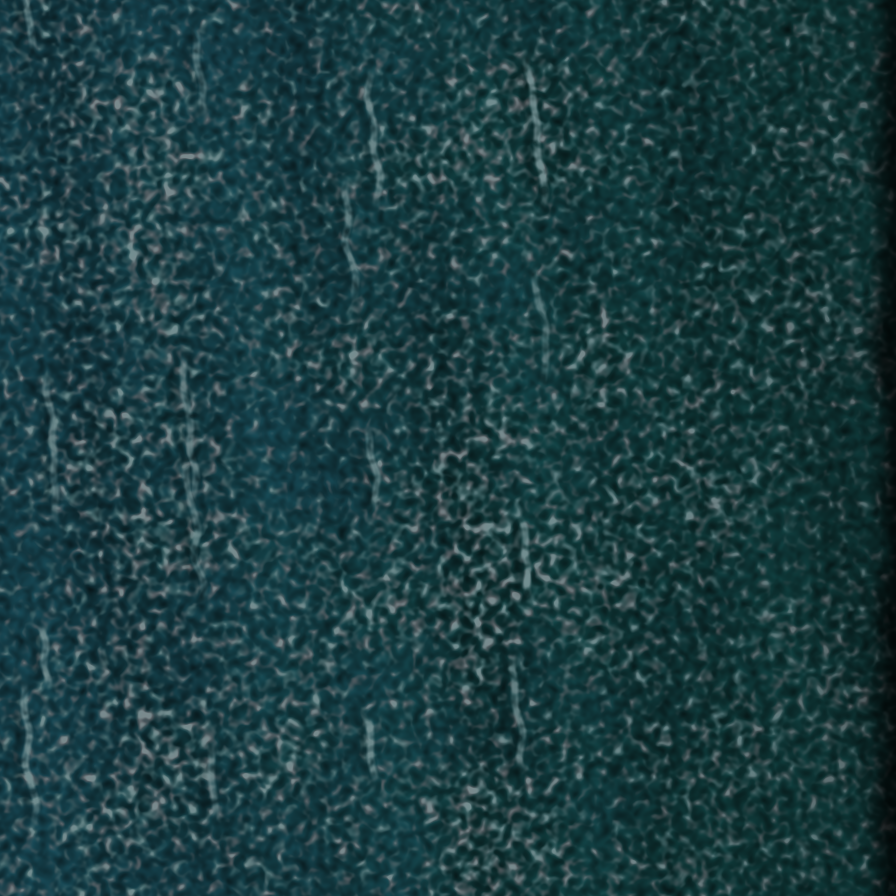
A WebGL 1 fragment shader for this texture:

```glsl
precision highp float;
// Weathered dark teal surface, peppered with small pale grains and sparkles.
// Octaves of gradient noise make the grains, broader noise gathers them into
// patches, and a loop lays thin, broken, nearly vertical scratches on top.

uniform vec2 u_resolution;

float hash(vec2 p) {
  return fract(sin(dot(p, vec2(127.1, 311.7))) * 43758.55);
}

vec2 gradient(vec2 cell) {
  float angle = 6.2832 * hash(cell);
  return vec2(cos(angle), sin(angle));
}

float gradientNoise(vec2 p) {
  vec2 i = floor(p);
  vec2 f = p - i;
  vec2 w = f * f * f * (f * (f * 6.0 - 15.0) + 10.0);
  vec2 e = vec2(1.0, 0.0);
  float low = mix(dot(gradient(i), f), dot(gradient(i + e), f - e), w.x);
  float high = mix(dot(gradient(i + e.yx), f - e.yx),
                   dot(gradient(i + e.xx), f - e.xx), w.x);
  return mix(low, high, w.y);
}

// x: pale scratch, y: soft groove running along its left side
vec2 scratches(vec2 uv) {
  vec2 marks = vec2(0.0);
  for (int k = 0; k < 16; k++) {
    float id = float(k);
    float column = mod(id, 4.0);
    float row = floor(id / 4.0);
    vec2 center = vec2(0.03 + 0.18 * column + 0.04 * hash(vec2(id, 3.0)),
                       (row + hash(vec2(id, 8.0))) / 4.0);
    float halfLength = 0.035 + 0.06 * hash(vec2(id, 5.0));
    vec2 d = uv - center;
    d.x += 0.09 * d.y + 0.012 * gradientNoise(vec2(uv.y * 24.0, id * 7.3));
    float taper = 1.0 - smoothstep(halfLength * 0.6, halfLength, abs(d.y));
    float strength = taper * (0.6 + 0.4 * hash(vec2(id, 12.0)));
    float pale = 1.0 - smoothstep(0.0015, 0.006, abs(d.x));
    float groove = 1.0 - smoothstep(0.001, 0.008, abs(d.x + 0.010));
    marks = max(marks, strength * vec2(pale, groove));
  }
  return marks;
}

void main() {
  vec2 uv = gl_FragCoord.xy / u_resolution;

  // Broad patches and faint vertical bands
  float patches = gradientNoise(uv * 5.0 + 3.7) + 0.8 * gradientNoise(uv * 14.0 + 9.1);
  float bands = gradientNoise(vec2(uv.x * 10.0 + uv.y, uv.y * 1.8 + 20.0));

  // Grain: rotated octaves, warped only a little so the specks stay compact
  vec2 warp = vec2(gradientNoise(uv * 60.0 + 31.0), gradientNoise(uv * 60.0 + 67.0));
  vec2 p = uv + 0.0035 * warp;
  vec2 turned = mat2(0.8, 0.6, -0.6, 0.8) * p;
  float grain = gradientNoise(p * 72.0) + 0.85 * gradientNoise(turned * 118.0 + 40.0);
  float shade = gradientNoise(turned * 85.0 + 90.0);
  float tint = smoothstep(-0.35, 0.35, gradientNoise(uv * 48.0 + 130.0));

  // Ground: bluer at left, greener and darker at right
  vec3 ground = mix(vec3(0.072, 0.225, 0.265), vec3(0.052, 0.205, 0.205),
                    smoothstep(0.0, 0.9, uv.x + 0.25 * patches));
  ground *= 1.0 + 0.4 * shade + 0.25 * bands + 0.35 * min(grain, 0.0);

  // Grains range from warm grey to pale teal, weaker towards the right
  float level = grain + 0.3 * patches;
  float fade = mix(1.0, 0.75, smoothstep(0.5, 1.0, uv.x));
  float speck = fade * smoothstep(-0.15, 0.85, level);
  vec3 grainColor = mix(vec3(0.40, 0.41, 0.43), vec3(0.32, 0.46, 0.47), tint);
  vec3 color = mix(ground, grainColor, speck);

  // Sparse sparkles on the highest grains
  float sparkle = fade * smoothstep(0.42, 0.85, level + 0.25 * shade);
  color = mix(color, vec3(0.52, 0.61, 0.62), 0.65 * sparkle);

  // Scratches, broken up by the grain
  vec2 marks = scratches(uv);
  color *= 1.0 - 0.2 * marks.y;
  float wear = clamp(0.7 + 0.9 * grain, 0.15, 1.0);
  color = mix(color, vec3(0.45, 0.56, 0.57), 0.95 * marks.x * wear);

  // Surface falls into shadow at the right edge
  float edge = uv.x + 0.012 * patches;
  color *= 1.0 - 0.12 * smoothstep(0.8, 0.95, edge) - 0.65 * smoothstep(0.96, 1.0, edge);
  gl_FragColor = vec4(color, 1.0);
}
```
